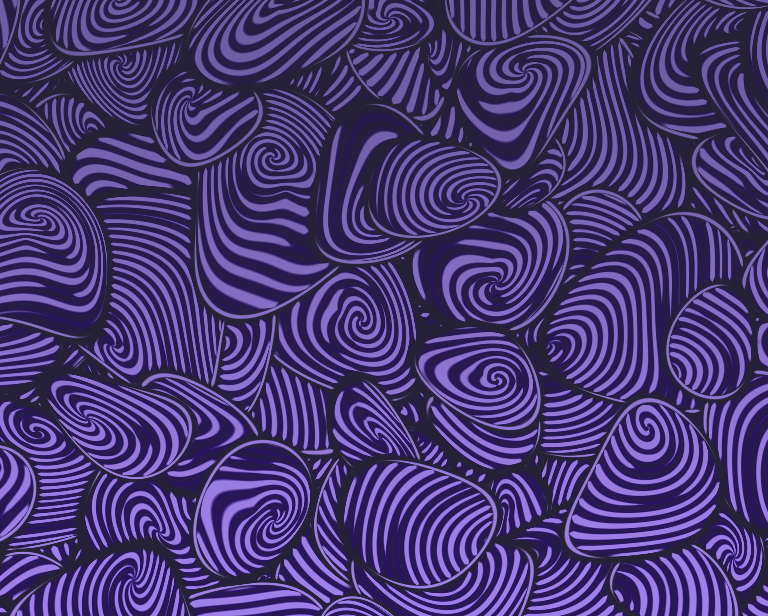
A WebGL 2 fragment shader for this pattern:

```glsl
#version 300 es
precision highp float;
// Overlapping curled patches filled with tapering violet spiral strokes on a dark ground.

uniform vec2 u_resolution;
out vec4 outColor;

const float TAU = 6.2831853;
const float CELL = 0.128;                      // grid step of the patches
const vec2 RADIUS = vec2(0.070, 0.170);        // smallest and largest patch
const vec2 SPACING = vec2(0.0138, 0.0185);     // distance between strokes
const vec2 ARMS = vec2(2.0, 8.0);              // spiral arms per patch
const float CONCENTRIC_SHARE = 0.55;           // patches whose strokes follow the outline
const float BEND = 0.8;                        // bends patches into crescents
const float WAVE = 0.018;                      // sway of the strokes
const float STROKE = 0.30;                     // half width, in spacings
const float TAPER_RATE = 1.0;                  // width changes per radian
const float RIM_INSET = 0.004;
const float RIM_WIDTH = 0.0023;
const vec3 GAP = vec3(0.145, 0.130, 0.210);
const vec3 GROUND_TOP = vec3(0.147, 0.125, 0.228);
const vec3 GROUND_LOW = vec3(0.150, 0.105, 0.300);
const vec3 HALO_TOP = vec3(0.148, 0.103, 0.300);
const vec3 HALO_LOW = vec3(0.160, 0.070, 0.395);
const vec3 LINE_TOP = vec3(0.430, 0.365, 0.640);
const vec3 LINE_LOW = vec3(0.620, 0.505, 0.910);

float hash(vec2 p) {
    return fract(sin(dot(p, vec2(127.1, 311.7))) * 43758.5453);
}

// Independent random value number n of a patch
float trait(vec2 cell, float n) {
    return hash(cell + n * vec2(17.3, 5.7));
}

// Smooth random value along one stroke
float strokeNoise(float stroke, float along) {
    float i = floor(along);
    float f = smoothstep(0.0, 1.0, along - i);
    return mix(hash(vec2(stroke, i)), hash(vec2(stroke, i + 1.0)), f);
}

float patchRadius(vec2 cell) {
    return mix(RADIUS.x, RADIUS.y, trait(cell, 1.0));
}

// Small patches tend to lie on top
float patchHeight(vec2 cell) {
    return 1.0 + 0.6 * trait(cell, 2.0) + 0.4 * (1.0 - trait(cell, 1.0));
}

// Position in the turned, bent and rounded frame of a patch
vec2 patchFrame(vec2 p, vec2 cell) {
    vec2 center = (cell + 0.15 + 0.7 * vec2(trait(cell, 3.0), trait(cell, 4.0))) * CELL;
    float turn = TAU * trait(cell, 5.0);
    float c = cos(turn), s = sin(turn);
    vec2 q = mat2(c, s, -s, c) * (p - center);
    q.y += (trait(cell, 6.0) - 0.5) * BEND * q.x * q.x / patchRadius(cell);
    return q / vec2(1.2, mix(0.75, 1.05, trait(cell, 7.0)));
}

// Approximate signed distance to the patch outline
float patchDistance(vec2 p, vec2 cell) {
    return length(patchFrame(p, cell)) - patchRadius(cell);
}

// Distance to the nearest spiral stroke (x) and its half width (y)
vec2 spiralStroke(vec2 p, vec2 cell) {
    float radius = patchRadius(cell);
    float spacing = mix(SPACING.x, SPACING.y, trait(cell, 8.0));
    float arms = floor(mix(ARMS.x, ARMS.y + 0.99, trait(cell, 9.0)));
    float pivotAngle = TAU * trait(cell, 10.0);
    vec2 pivot = radius * vec2(cos(pivotAngle), sin(pivotAngle));
    vec2 q = patchFrame(p, cell);
    bool concentric = trait(cell, 18.0) < CONCENTRIC_SHARE;
    float reach = concentric ? 0.45 * max(1.0 - length(q) / radius, 0.0)
                             : mix(0.4, 1.25, trait(cell, 11.0));
    q += WAVE * trait(cell, 12.0) * sin(q.yx * 20.0 + TAU * trait(cell, 13.0));
    q -= pivot * reach;
    q.x *= trait(cell, 14.0) < 0.5 ? -1.0 : 1.0;

    float r = max(length(q), 0.001);
    float angle = atan(q.y, q.x);
    float phase = r / spacing + arms * angle / TAU;
    float slope = length(vec2(1.0 / spacing, arms / (TAU * r)));

    // Unroll the angle so widths stay continuous along each arm
    float id = floor(phase);
    float winding = floor((id + 0.5) / arms);
    float arm = id - arms * winding;
    float along = (angle - TAU * winding) * TAPER_RATE;
    float swell = strokeNoise(arm * 7.0 + 90.0 * trait(cell, 15.0), along);
    float halfWidth = STROKE / slope * mix(0.4, 1.0, swell) * smoothstep(0.06, 0.25, swell);
    return vec2(abs(phase - id - 0.5) / slope, halfWidth);
}

float inkCoverage(float dist, float halfWidth, float blur) {
    return (1.0 - smoothstep(-blur, blur, dist - halfWidth)) * clamp(halfWidth / blur, 0.0, 1.0);
}

void main() {
    vec2 uv = gl_FragCoord.xy / u_resolution.y;
    float blur = 0.65 / u_resolution.y;
    vec2 p = uv + 0.018 * sin(uv.yx * vec2(15.0, 13.0) + vec2(1.0, 4.0));
    vec2 home = floor(p / CELL);

    // Topmost patch here, or the nearest one in a hole
    vec2 top = home;
    float best = -10.0;
    for (int i = 0; i < 25; i++) {
        vec2 cell = home + vec2(i % 5, i / 5) - 2.0;
        float d = patchDistance(p, cell);
        float score = d < 0.0 ? patchHeight(cell) : -d;
        if (score > best) { best = score; top = cell; }
    }

    // Distance to the patches that overlap it
    float gap = 1.0;
    for (int i = 0; i < 25; i++) {
        vec2 cell = home + vec2(i % 5, i / 5) - 2.0;
        if (patchHeight(cell) > best) gap = min(gap, abs(patchDistance(p, cell)));
    }

    // Strokes thin out toward outlines and overlaps
    float inside = abs(patchDistance(p, top));
    float clearance = smoothstep(0.001, 0.011, gap);
    float interior = smoothstep(0.005, 0.012, inside);
    vec2 stroke = spiralStroke(p, top);
    stroke.y *= interior * clearance;
    float ink = inkCoverage(stroke.x, stroke.y, blur);

    vec2 local = patchFrame(p, top);
    float rimSwell = 0.5 + 0.5 * sin(atan(local.y, local.x) + TAU * trait(top, 16.0));
    float rim = RIM_WIDTH * smoothstep(0.15, 0.6, rimSwell) * clearance;
    ink = max(ink, inkCoverage(abs(inside - RIM_INSET), rim, blur));

    // Vertical light, grey gaps and a violet halo beside the strokes
    float light = 1.0 - smoothstep(0.0, 1.0, uv.y);
    float lit = interior * clearance;
    float halo = (1.0 - smoothstep(0.0, 0.005, stroke.x - stroke.y)) * lit;
    vec3 ground = mix(GAP, mix(GROUND_TOP, GROUND_LOW, light), lit);
    ground = mix(ground, mix(HALO_TOP, HALO_LOW, light), halo);
    outColor = vec4(mix(ground, mix(LINE_TOP, LINE_LOW, light), ink), 1.0);
}
```
